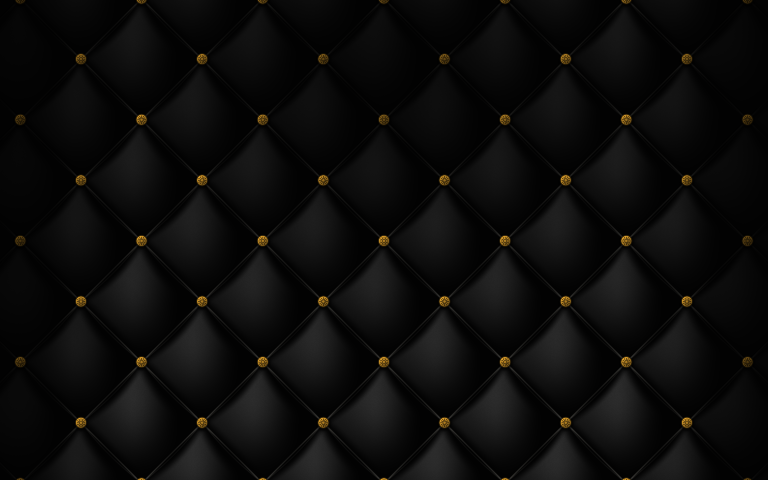
Give the GLSL for this pattern, as a WebGL 2 fragment shader.

```glsl
#version 300 es
precision highp float;

uniform vec2 u_resolution;
out vec4 outColor;

const float PERIOD = 0.2525;  // button spacing, in canvas heights
const float PI = 3.14159265;

float hash(vec2 p) {
    return fract(sin(dot(p, vec2(127.1, 311.7))) * 43758.5453);
}

// Coverage of a soft-edged line at distance d
float stroke(float d, float halfWidth, float px) {
    return 1.0 - smoothstep(halfWidth - 0.5 * px, halfWidth + px, abs(d));
}

// Room light: stronger below, with a dim patch at the top and dark sides
float roomLight(vec2 p) {
    vec2 patchOffset = (p - vec2(0.0, 0.34)) / vec2(0.32, 0.26);
    float light = mix(1.0, 0.5, smoothstep(-0.4, 0.5, p.y));
    light *= 1.0 - 0.55 * exp(-dot(patchOffset, patchOffset));
    return light * (1.0 - 0.85 * smoothstep(0.5, 0.8, abs(p.x)));
}

// Padded diamond; f.x rises to the upper right, f.y to the upper left
float cushion(vec2 f) {
    float side = f.x - f.y;
    float height = f.x + f.y - 1.0;
    vec2 bow = sin(PI * f.yx);
    vec2 inset = 1.0 - f - vec2(0.10, 0.07) * bow;
    float pinch = smoothstep(-0.03, 0.12, inset.x) * smoothstep(-0.03, 0.08, inset.y);
    float glow = smoothstep(-0.95, 0.45, height);
    glow *= 1.0 - smoothstep(-0.2, 0.65, side);
    glow *= 0.6 + 0.4 * smoothstep(-0.85, -0.1, side);
    glow *= smoothstep(-0.02, 0.12, f.x);
    return glow * pinch;
}

// Thin seam along t with a fainter bowed crease beside it
float seam(float d, float t, float px) {
    float side = PERIOD * 0.7071;
    float crease = 0.03 * sin(PI * t);
    float fade = 0.35 + 0.65 * pow(abs(2.0 * t - 1.0), 1.5);
    return fade * (stroke(d * side, 0.0007, px)
        + 0.4 * stroke((d + crease) * side, 0.0005, px));
}

// Gold stud with a rim, radial flutes and a small ringed centre
vec3 stud(vec2 q) {
    float r = length(q);
    float flutes = 0.5 + 0.5 * cos(12.0 * atan(q.y, q.x + 1e-5));
    float petals = smoothstep(0.3, 0.45, r) * (1.0 - smoothstep(0.7, 0.85, r));
    float shade = 0.85 + 0.3 * q.y - 0.2 * q.x;
    shade *= 1.0 - 0.5 * petals * flutes;
    shade *= 1.0 - 0.45 * stroke(r - 0.3, 0.07, 0.1);
    shade *= 1.0 - 0.55 * smoothstep(0.82, 1.0, r);
    return vec3(0.78, 0.56, 0.15) * shade;
}

void main() {
    float px = 1.0 / u_resolution.y;
    vec2 p = (gl_FragCoord.xy - 0.5 * u_resolution) * px + vec2(0.0, 0.002);

    // Diagonal lattice: studs at integers, seams on integer lines
    vec2 lattice = vec2(p.x + p.y, p.y - p.x) / PERIOD;
    vec2 f = fract(lattice);
    vec2 offset = lattice - round(lattice);
    float light = roomLight(p);

    // Leather
    float grain = hash(floor(p * 480.0)) - 0.5;
    float leather = 0.008 + 0.165 * light * cushion(f) * (1.0 + 0.05 * grain);
    vec3 color = vec3(leather);

    // Seams, each set in a dark groove
    vec2 groove = exp(-abs(offset) * 45.0);
    color *= 1.0 - 0.7 * max(groove.x, groove.y);
    float lines = seam(offset.x, f.y, px) + seam(offset.y, f.x, px);
    color += vec3(0.25, 0.245, 0.23) * light * lines;

    // Studs and their soft shadows
    vec2 q = 0.5 * PERIOD * vec2(offset.x - offset.y, offset.x + offset.y);
    float shadow = 1.0 - smoothstep(0.009, 0.019, length(q + vec2(0.0, 0.002)));
    color *= 1.0 - 0.8 * shadow;
    float cover = 1.0 - smoothstep(0.0115 - px, 0.0115 + px, length(q));
    vec3 gold = stud(q / 0.0115) * mix(0.38, 1.0, smoothstep(0.05, 0.7, light));
    color = mix(color, gold, cover);

    outColor = vec4(color, 1.0);
}
```
